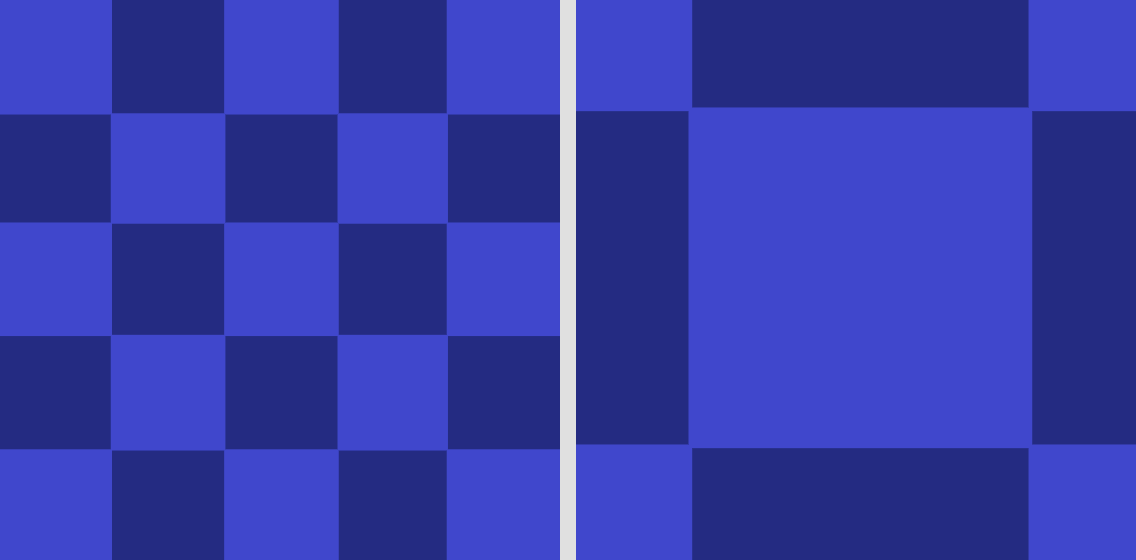
Left, the full canvas; right, a detail of the centre.
Write a Shadertoy shader that draws this pattern.

```glsl
const vec3 LIGHT_BLUE = vec3(0.25, 0.28, 0.80);
const vec3 DARK_BLUE = vec3(0.14, 0.17, 0.51);
const vec4 COLUMN_EDGES = vec4(0.1989, 0.4014, 0.6038, 0.7988);
const vec4 ROW_EDGES = vec4(0.1966, 0.4010, 0.6016, 0.7966);
const float DARK_INSET = 0.0011; // gap that lets light squares join at corners

// Distance to the nearest edge, with a sign that flips across every edge
float alternatingDistance(float position, vec4 edges) {
    float nearest = 1.0;
    float side = 1.0;
    for (int i = 0; i < 4; i++) {
        float offset = position - edges[i];
        nearest = min(nearest, abs(offset));
        side *= offset < 0.0 ? -1.0 : 1.0;
    }
    return side * nearest;
}

void mainImage(out vec4 fragColor, in vec2 fragCoord) {
    vec2 uv = fragCoord / iResolution.xy;
    float pixel = 1.0 / min(iResolution.x, iResolution.y);

    // Checkerboard: light where the column and row signs agree
    float column = alternatingDistance(uv.x, COLUMN_EDGES);
    float row = alternatingDistance(uv.y, ROW_EDGES);
    float parity = sign(column) * sign(row);
    float edgeDistance = min(abs(column), abs(row));

    // Smoothed coverage of the slightly shrunken dark squares
    float darkDepth = -parity * edgeDistance - DARK_INSET;
    float dark = clamp(darkDepth / pixel + 0.5, 0.0, 1.0);

    fragColor = vec4(mix(LIGHT_BLUE, DARK_BLUE, dark), 1.0);
}
```
